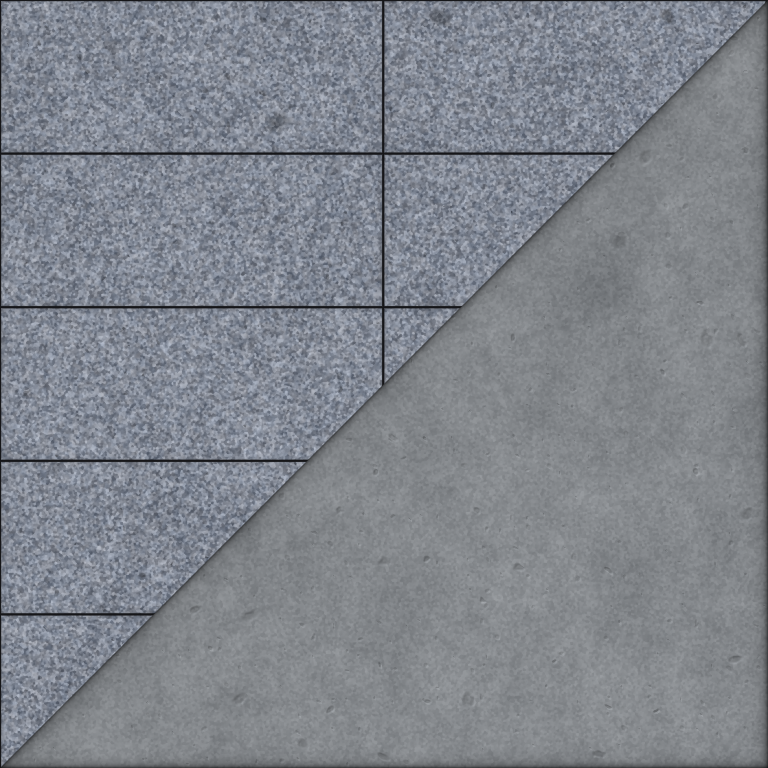
A WebGL 2 fragment shader for this texture:

```glsl
#version 300 es
precision highp float;

uniform vec2 u_resolution;
out vec4 fragColor;

const vec3 GRANITE = vec3(0.508, 0.533, 0.582);
const vec3 CONCRETE = vec3(0.520, 0.534, 0.549);
const vec3 JOINT = vec3(0.085, 0.087, 0.098);
const vec2 TILE = vec2(0.4990, 0.2);
const float JOINT_HALF = 0.0015;

vec2 hash2(vec2 c) {
  vec3 q = fract(c.xyx * vec3(0.1031, 0.1030, 0.0973));
  q += dot(q, q.yzx + 33.33);
  return fract((q.xx + q.yz) * q.zy);
}

// Cellular noise with softly blended cell values, centred on zero
float cellNoise(vec2 p) {
  vec2 cell = floor(p), f = fract(p);
  float total = 0.0, weights = 0.0;
  for (int j = -1; j <= 1; j++) {
    for (int i = -1; i <= 1; i++) {
      vec2 o = vec2(i, j);
      vec2 r = o + hash2(cell + o) - f;
      float w = exp(-5.0 * dot(r, r));
      total += w * hash2(cell + o + 71.0).x;
      weights += w;
    }
  }
  return total / weights - 0.5;
}

float layeredNoise(vec2 p) {
  float sum = 0.0, amp = 0.5;
  for (int i = 0; i < 4; i++) {
    sum += amp * cellNoise(p);
    p = mat2(1.6, 1.2, -1.2, 1.6) * p + 17.3;
    amp *= 0.75;
  }
  return sum;
}

float ellipseMask(vec2 p, vec2 radii, float angle, float soft) {
  float c = cos(angle), s = sin(angle);
  vec2 q = mat2(c, -s, s, c) * p / radii;
  return 1.0 - smoothstep(1.0 - soft, 1.0 + soft, length(q));
}

// One randomly sized, turned hollow in some of the grid cells
float scatteredPits(vec2 p, float density, float chance, float seed) {
  vec2 q = p * density;
  vec2 cell = floor(q);
  vec2 place = hash2(cell + seed), kind = hash2(cell + seed + 37.0);
  float size = mix(0.06, 0.19, kind.x * kind.x);
  vec2 radii = size * vec2(1.0, mix(0.45, 0.9, place.y));
  float pit = ellipseMask(fract(q) - 0.25 - 0.5 * place, radii, 6.28 * place.x, 0.4);
  return pit * step(kind.y, chance);
}

vec2 raggedEdge(vec2 p, float scale, float amount) {
  return p + amount * vec2(cellNoise(p * scale), cellNoise(p * scale + 60.0));
}

vec3 graniteColor(vec2 p) {
  float speckle = cellNoise(p * 350.0) * 0.27 + cellNoise(p * 190.0 + 9.0) * 0.13;
  float cloud = layeredNoise(p * 10.0) * 0.05;
  float tint = (hash2(floor(p / TILE) + 5.0).x - 0.5) * 0.008;
  vec3 color = GRANITE + speckle + cloud + tint;
  color += vec3(0.022, 0.004, -0.018) * cellNoise(p * 170.0 + 40.0);

  // Dark mineral grains and larger stains
  vec2 ragged = raggedEdge(p, 150.0, 0.004);
  float grains = scatteredPits(ragged, 46.0, 0.15, 3.0);
  float stains = scatteredPits(ragged, 13.0, 0.08, 21.0);
  stains = max(stains, ellipseMask(ragged - vec2(0.362, 0.841), vec2(0.014, 0.010), 0.5, 0.6));
  return color * (1.0 - 0.24 * grains - 0.27 * stains);
}

float concretePits(vec2 p) {
  vec2 ragged = raggedEdge(p, 110.0, 0.005);
  float large = scatteredPits(ragged, 17.0, 0.22, 8.0);
  float small = scatteredPits(ragged, 50.0, 0.22, 14.0);
  return max(large, 0.6 * small);
}

// Height of the cast surface, with fine bumps and hollows
float concreteHeight(vec2 p) {
  return 0.35 * cellNoise(p * 105.0) - concretePits(p);
}

vec3 concreteColor(vec2 p) {
  float mottling = layeredNoise(p * 9.0) * 0.075 + layeredNoise(p * 42.0) * 0.055;
  float streaks = cellNoise(p * vec2(65.0, 5.0)) * 0.010;
  float grain = cellNoise(p * 330.0) * 0.075;
  vec2 toPatch = p - vec2(0.755, 0.635);
  float patchDark = 0.032 * exp(-dot(toPatch, toPatch) / 0.005);
  vec3 color = CONCRETE + mottling + streaks + grain - patchDark;

  // Light from above shades the upper rims of hollows
  float slope = concreteHeight(p) - concreteHeight(p + vec2(-0.0015, 0.0022));
  return color * (1.0 - 0.09 * concretePits(p) + 0.13 * slope);
}

// Soft contact shadow with a narrow dark core
float edgeShade(float dist, float reach, float core) {
  float d = max(dist, 0.0);
  return (1.0 - 0.25 * exp(-d / reach)) * (1.0 - core * exp(-d / 0.0024));
}

void main() {
  vec2 p = gl_FragCoord.xy / u_resolution;
  float px = 1.0 / min(u_resolution.x, u_resolution.y);
  float diagonal = (p.x - p.y) * 0.70711;

  // Granite tiles with dark joints
  vec2 toJoint = abs(p - TILE * round(p / TILE));
  float joint = min(toJoint.x, toJoint.y);
  vec3 tiles = graniteColor(p) * (1.0 - 0.20 * exp(-joint / 0.0025));
  tiles = mix(JOINT, tiles, smoothstep(JOINT_HALF - 0.7 * px, JOINT_HALF + 0.7 * px, joint));

  // Recessed concrete panel
  vec3 panel = concreteColor(p);
  panel *= edgeShade(diagonal, 0.012, 0.50);
  panel *= edgeShade(1.0 - p.x, 0.010, 0.50);
  panel *= edgeShade(p.y, 0.009, 0.50);

  vec3 color = mix(tiles, panel, smoothstep(-0.7 * px, 0.7 * px, diagonal));
  fragColor = vec4(clamp(color, 0.0, 1.0), 1.0);
}
```
